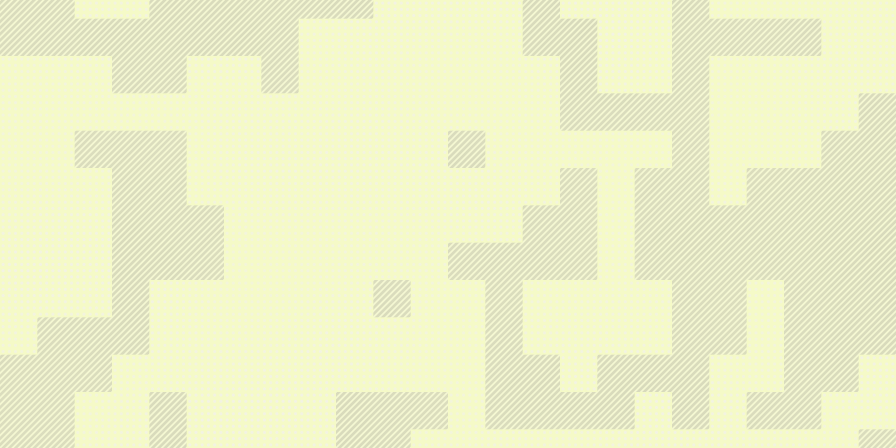
Give the GLSL for this pattern, as a WebGL 1 fragment shader.

```glsl
precision highp float;
// Pale yellow cloth of square cells, 24 across and 12 down, in stepped patches.
// Thresholded gradient noise picks each cell's fill: diagonal hatching or faint
// dots. A second, broader noise fades the ink slightly, as worn print does.

uniform vec2 u_resolution;

const float COLUMNS = 24.0;
const float ROW_SHIFT = 0.5;       // half cells at top and bottom
const float STROKES = 6.0;         // hatch lines and dots per cell side
const float HATCH_HALF = 0.30;     // half line width, in hatch periods
const float DOT_RADIUS = 0.25;     // in dot periods
const float PATCH_SIZE = 3.1;      // noise lattice step, in cells
const float PATCH_LEVEL = 0.01;    // higher leaves fewer hatched cells
const float RAGGEDNESS = 0.24;     // per-cell jitter of the patch outline
const float GAP_COLUMN = 7.0;      // foot of the sparse slanting band
const float GAP_SLOPE = 0.42;      // columns per row
const float GAP_WIDTH = 2.3;
const float GAP_DEPTH = 0.55;
const float WEAR_SIZE = 3.7;
const float WEAR = 0.35;
const vec2 PATCH_SEED = vec2(17.3, 42.6);

const vec3 GROUND = vec3(0.96, 0.98, 0.78);
const vec3 HATCH_GROUND = vec3(0.957, 0.969, 0.825);
const vec3 HATCH_INK = vec3(0.848, 0.856, 0.735);
const vec3 DOT_INK = vec3(0.952, 0.953, 0.89);

float hash(vec2 p) {
  vec3 q = fract(vec3(p.xyx) * 0.1031);
  q += dot(q, q.yzx + 33.33);
  return fract((q.x + q.y) * q.z);
}

// Dot product of a lattice point's random unit gradient with the offset to it.
float gradientDot(vec2 corner, vec2 offset) {
  float angle = 6.28318 * hash(corner);
  return dot(vec2(cos(angle), sin(angle)), offset);
}

float gradientNoise(vec2 p) {
  vec2 i = floor(p);
  vec2 f = p - i;
  vec2 s = f * f * f * (f * (f * 6.0 - 15.0) + 10.0);
  float low = mix(gradientDot(i, f),
                  gradientDot(i + vec2(1.0, 0.0), f - vec2(1.0, 0.0)), s.x);
  float high = mix(gradientDot(i + vec2(0.0, 1.0), f - vec2(0.0, 1.0)),
                   gradientDot(i + 1.0, f - 1.0), s.x);
  return mix(low, high, s.y);
}

// 1 for a hatched cell, 0 for a dotted one.
float hatched(vec2 cell) {
  float field = gradientNoise((cell + 0.5) / PATCH_SIZE + PATCH_SEED);
  float jitter = RAGGEDNESS * (hash(cell + 71.0) - 0.5);
  float gapCentre = GAP_COLUMN + GAP_SLOPE * cell.y;
  float across = (cell.x + 0.5 - gapCentre) / GAP_WIDTH;
  float gap = GAP_DEPTH * exp(-across * across);
  return step(PATCH_LEVEL, field + jitter - gap);
}

// Cell mask with borders smoothed over one pixel.
float hatchMask(vec2 p, float pixel) {
  vec2 cell = floor(p - 0.5);
  vec2 blend = clamp((fract(p - 0.5) - 0.5) / pixel + 0.5, 0.0, 1.0);
  float low = mix(hatched(cell), hatched(cell + vec2(1.0, 0.0)), blend.x);
  float high = mix(hatched(cell + vec2(0.0, 1.0)), hatched(cell + 1.0), blend.x);
  return mix(low, high, blend.y);
}

// Ink coverage from a signed distance, negative inside.
float coverage(float distanceToEdge, float pixel) {
  return clamp(0.5 - distanceToEdge / pixel, 0.0, 1.0);
}

void main() {
  float pixel = COLUMNS / u_resolution.x;
  vec2 p = gl_FragCoord.xy * pixel + vec2(0.0, ROW_SHIFT);

  // Fills: rising diagonal lines and a square grid of dots.
  float diagonal = abs(fract((p.x - p.y) * STROKES) - 0.5);
  float line = coverage(diagonal - HATCH_HALF, pixel * STROKES * 1.41421);
  float toDot = length(fract(p * STROKES) - 0.5);
  float spot = coverage(toDot - DOT_RADIUS, pixel * STROKES);

  // Wear fades the dots more than the hatching.
  float fade = WEAR * (0.5 + gradientNoise(p / WEAR_SIZE + 9.1));
  vec3 dotted = mix(GROUND, DOT_INK, spot * (1.0 - fade));
  vec3 lined = mix(HATCH_GROUND, HATCH_INK, line * (1.0 - 0.3 * fade));

  gl_FragColor = vec4(mix(dotted, lined, hatchMask(p, pixel)), 1.0);
}
```
